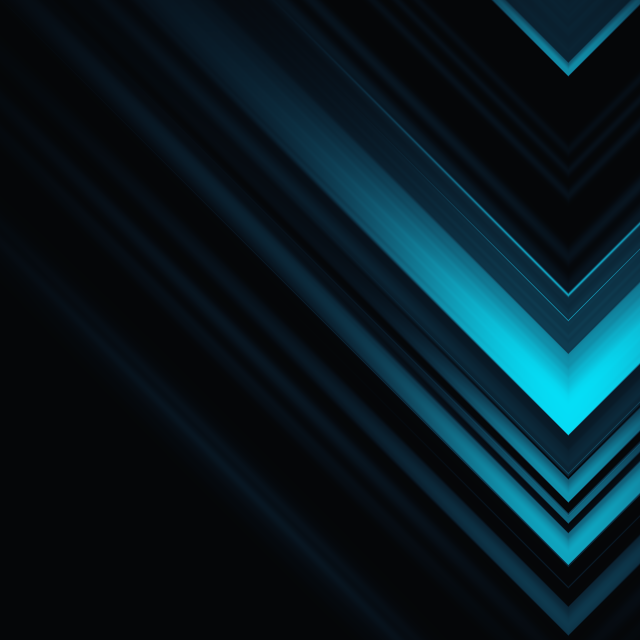
This background is drawn by a Shadertoy shader. Its source:

```glsl
// Nested glowing chevrons on near-black, pointing down at the right side.
// Every pixel is folded about the axis into (level, reach): level picks the
// band, line or streak, and reach dims it along the arm. Light maps to cyan.

const float AXIS_X = 0.888;        // horizontal place of all the tips
const float EDGE_BLUR = 0.012;     // extra edge softness along the arms
const float TAIL_SHARE = 0.10;     // part of each band that fades slowly
const float TAIL_REACH = 0.55;
const float STREAK_REACH = 0.36;   // length of the faint streaks
const float RIDGE_COUNT = 150.0;   // fine ridges per unit of level
const float RIDGE_DEPTH = 0.22;
const vec3 BASE_COLOR = vec3(0.018, 0.025, 0.030);

// Bands: inner level, outer level, peak light, reach
const int BAND_COUNT = 9;
const vec4 BANDS[BAND_COUNT] = vec4[](
    vec4(-0.120, 0.098, 0.13, 0.20),
    vec4( 0.098, 0.119, 0.62, 0.13),
    vec4( 0.462, 0.553, 0.23, 0.30),
    vec4( 0.553, 0.680, 0.98, 0.27),
    vec4( 0.680, 0.745, 0.13, 0.36),
    vec4( 0.749, 0.785, 0.66, 0.17),
    vec4( 0.802, 0.818, 0.48, 0.15),
    vec4( 0.833, 0.883, 0.72, 0.24),
    vec4( 0.948, 0.993, 0.21, 0.26));

// Hairlines: level, half width, peak light, reach
const int LINE_COUNT = 6;
const vec4 LINES[LINE_COUNT] = vec4[](
    vec4(0.4610, 0.0026, 0.66, 0.23),
    vec4(0.5010, 0.0012, 0.40, 0.17),
    vec4(0.7400, 0.0012, 0.16, 0.20),
    vec4(0.8060, 0.0010, 0.10, 0.40),
    vec4(0.8850, 0.0012, 0.14, 0.50),
    vec4(0.9180, 0.0015, 0.09, 0.20));

// Faint streaks: level, half width, peak light, reach of the brightest part
const int STREAK_COUNT = 12;
const vec4 STREAKS[STREAK_COUNT] = vec4[](
    vec4(0.235, 0.008, 0.040, 0.10),
    vec4(0.268, 0.008, 0.040, 0.10),
    vec4(0.305, 0.009, 0.045, 0.10),
    vec4(0.402, 0.012, 0.085, 0.20),
    vec4(0.450, 0.016, 0.080, 0.22),
    vec4(0.620, 0.050, 0.060, 0.42),
    vec4(0.725, 0.018, 0.060, 0.42),
    vec4(0.845, 0.026, 0.090, 0.42),
    vec4(0.970, 0.016, 0.060, 0.38),
    vec4(1.045, 0.018, 0.060, 0.45),
    vec4(1.097, 0.014, 0.050, 0.50),
    vec4(1.262, 0.036, 0.065, 0.50));

float bell(float x, float width) {
    float q = x / width;
    return exp(-q * q);
}

float hash(float n) {
    return fract(sin(n * 127.1) * 43758.5);
}

float noise(float x) {
    float cell = floor(x);
    return mix(hash(cell), hash(cell + 1.0), smoothstep(0.0, 1.0, x - cell));
}

float bandLight(vec4 band, float level, float reach, float blur) {
    float inside = smoothstep(band.x - blur, band.x + blur, level)
                 * (1.0 - smoothstep(band.y - blur, band.y + blur, level));
    float across = (level - band.x) / (band.y - band.x);
    float shade = mix(0.60, 1.0, smoothstep(0.0, 0.65, across));
    float fade = mix(bell(reach, band.w), bell(reach, TAIL_REACH), TAIL_SHARE);
    return band.z * inside * shade * fade;
}

vec3 cyanRamp(float light) {
    float t = clamp(light, 0.0, 1.0);
    return BASE_COLOR + vec3(0.20 * t * (1.0 - t), 0.85 * t, 0.94 * pow(t, 0.85));
}

void mainImage(out vec4 fragColor, in vec2 fragCoord) {
    vec2 uv = fragCoord / iResolution.xy;
    float pixel = 1.0 / iResolution.y;

    // Fold the canvas into chevron space
    float reach = abs(uv.x - AXIS_X);
    float level = 1.0 - uv.y + reach;
    float blur = pixel + EDGE_BLUR * reach;

    // Solid bands with fine ridges
    float light = 0.0;
    for (int i = 0; i < BAND_COUNT; i++)
        light += bandLight(BANDS[i], level, reach, blur);
    float ridges = noise(level * RIDGE_COUNT) - 0.5;
    light *= 1.0 + RIDGE_DEPTH * ridges * (1.0 - light);

    // Hairlines
    for (int i = 0; i < LINE_COUNT; i++) {
        vec4 line = LINES[i];
        float width = max(line.y, pixel * 0.7);
        light += line.z * bell(level - line.x, width) * bell(reach, line.w);
    }

    // Faint streaks, broken up by uneven strands
    float strands = 0.65 + 0.7 * noise(level * 60.0);
    for (int i = 0; i < STREAK_COUNT; i++) {
        vec4 streak = STREAKS[i];
        light += streak.z * strands * bell(level - streak.x, streak.y)
               * bell(reach - streak.w, STREAK_REACH);
    }

    fragColor = vec4(cyanRamp(light), 1.0);
}
```
